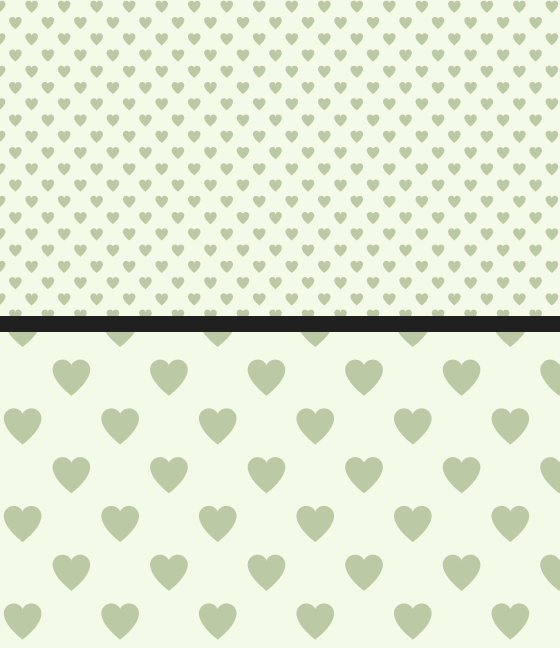
Top, the full canvas; bottom, a detail of the centre.
Give the GLSL for this pattern, as a WebGL 1 fragment shader.

```glsl
precision highp float;
// Staggered rows of small sage hearts on a pale green ground.

uniform vec2 u_resolution;

// Lengths are in canvas heights unless noted.
const float CELL = 0.1029;                 // repeat, across and down
const vec2 ANCHOR = vec2(0.6660, 0.6185);  // centre of one heart
const float HALF_WIDTH = 0.193;            // heart half width, in cells

// Heart proportions, in half widths.
const float LOBE_RADIUS = 0.53;
const float LOBE_OFFSET = 1.0 - LOBE_RADIUS;
const float TIP_DEPTH = 1.39;
const float SIDE_POWER = 1.78;             // higher gives fuller sides

const vec3 GROUND = vec3(0.953, 0.980, 0.910);
const vec3 SAGE = vec3(0.737, 0.788, 0.647);

// Approximate signed distance; the origin is level with the lobe centres.
float heartDistance(vec2 p) {
    p.x = abs(p.x);
    if (p.y > 0.0) {
        float dx = p.x - LOBE_OFFSET;
        if (dx > 0.0) return length(vec2(dx, p.y)) - LOBE_RADIUS;
        // Inner half of the lobe, down to the notch.
        float top = sqrt(LOBE_RADIUS * LOBE_RADIUS - dx * dx);
        return (p.y - top) * top / LOBE_RADIUS;
    }
    // Curved sides narrowing to the tip.
    float t = -p.y / TIP_DEPTH;
    float width = 1.0 - pow(t, SIDE_POWER);
    float slope = SIDE_POWER * pow(t, SIDE_POWER - 1.0) / TIP_DEPTH;
    return (p.x - width) / sqrt(1.0 + slope * slope);
}

// Position relative to the nearest heart; every other row shifts half a cell.
vec2 staggeredCell(vec2 q) {
    float row = floor(q.y * 2.0 + 0.5);
    float shift = 0.5 * mod(row, 2.0);
    return vec2(fract(q.x + shift + 0.5) - 0.5, q.y - 0.5 * row);
}

void main() {
    vec2 uv = gl_FragCoord.xy / u_resolution.y;
    vec2 p = staggeredCell((uv - ANCHOR) / CELL) / HALF_WIDTH;

    // Centre the full height of the heart in its row.
    p.y += 0.5 * (LOBE_RADIUS - TIP_DEPTH);

    float pixel = 1.0 / (u_resolution.y * CELL * HALF_WIDTH);
    float coverage = clamp(0.5 - heartDistance(p) / pixel, 0.0, 1.0);
    gl_FragColor = vec4(mix(GROUND, SAGE, coverage), 1.0);
}
```
